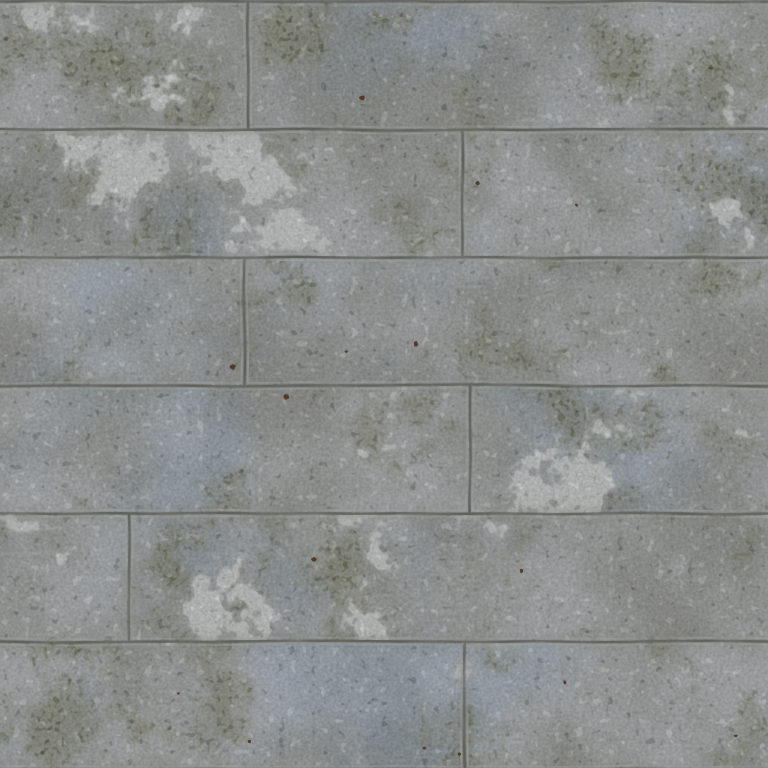
A WebGL 2 fragment shader for this texture:

```glsl
#version 300 es
precision highp float;
// Weathered concrete blocks: six courses with one staggered upright joint each.
// Wrapping gradient noise, reseeded per course, makes clouds, flaking pale
// patches, olive stains and grain; thin joints and rust dots lie on top.

uniform vec2 u_resolution;
out vec4 fragColor;

const float TAU = 6.28318;

// Per course from the bottom: upright joint x, amount of pale wear, its centre x
const vec3 COURSES[6] = vec3[6](
  vec3(0.605, 0.45, 0.64), vec3(0.168, 0.75, 0.40), vec3(0.612, 0.70, 0.82),
  vec3(0.318, 0.08, 0.10), vec3(0.602, 0.80, 0.27), vec3(0.323, 0.60, 0.05));

uint scramble(uint v) {
  v ^= v >> 16; v *= 0x7feb352du;
  v ^= v >> 15; v *= 0x846ca68bu;
  return v ^ (v >> 16);
}

float hash(vec2 cell, float seed) {
  uint h = scramble(uint(cell.x) + scramble(uint(cell.y) + scramble(uint(seed) + 1u)));
  return float(h >> 8) / 16777216.0;
}

float corner(vec2 cell, vec2 offset, float cells, float seed) {
  float angle = TAU * hash(mod(cell, cells), seed);
  return dot(vec2(cos(angle), sin(angle)), offset);
}

// Gradient noise that wraps at the canvas edges
float noise(vec2 p, float cells, float seed) {
  p *= cells;
  vec2 i = floor(p), f = p - i;
  vec2 s = f * f * f * (f * (f * 6.0 - 15.0) + 10.0), e = vec2(1, 0);
  return mix(
    mix(corner(i, f, cells, seed), corner(i + e, f - e, cells, seed), s.x),
    mix(corner(i + e.yx, f - e.yx, cells, seed), corner(i + 1.0, f - 1.0, cells, seed), s.x),
    s.y);
}

float fbm(vec2 p, float cells, float gain, float seed) {
  float sum = 0.0, amplitude = 1.0;
  for (int octave = 0; octave < 5; octave++) {
    sum += amplitude * noise(p, cells, seed + float(octave));
    cells *= 2.0;
    amplitude *= gain;
  }
  return sum;
}

// Coverage of a line of given half width at distance d
float line(float d, float halfWidth, float pixel) {
  return 1.0 - smoothstep(halfWidth - pixel, halfWidth + pixel, d);
}

void main() {
  vec2 p = gl_FragCoord.xy / u_resolution;
  float pixel = 0.7 / min(u_resolution.x, u_resolution.y);

  // Courses and their slightly uneven joints
  vec2 wobble = 0.0022 * vec2(noise(p, 12.0, 1.0), noise(p, 9.0, 2.0));
  float height = (p.y + 0.002 + wobble.y) * 6.0;
  float row = mod(floor(height), 6.0);
  vec3 course = COURSES[int(row)];
  float seed = 40.0 * (row + 1.0);
  float bedDistance = abs(fract(height + 0.5) - 0.5) / 6.0;
  float uprightDistance = abs(fract(p.x + wobble.x - course.x + 0.5) - 0.5);
  float jointDistance = min(bedDistance, uprightDistance);

  // Cloudy grey body, from warm to bluish
  float clouds = fbm(p, 5.0, 0.55, seed);
  float tint = fbm(p, 3.0, 0.5, seed + 6.0);
  vec3 color = mix(vec3(0.515, 0.52, 0.505), vec3(0.595, 0.605, 0.61),
                   smoothstep(-0.55, 0.55, clouds));
  color += vec3(-0.022, 0.0, 0.032) * smoothstep(-0.1, 0.5, tint);

  // Olive stains, broken into fine dark specks
  float stain = smoothstep(0.0, 0.6, fbm(p, 6.0, 0.6, seed + 12.0));
  float specks = smoothstep(0.12, 0.42, noise(p, 128.0, 3.0) + 0.4 * noise(p, 61.0, 4.0));
  color = mix(color, vec3(0.455, 0.46, 0.395), stain * 0.6);
  color = mix(color, vec3(0.33, 0.34, 0.26), stain * specks * 0.6);

  // Pale flaking patches with a soft haze, gathered round the course's centre
  float ragged = fbm(p, 7.0, 0.64, seed + 18.0);
  float gather = 0.2 * cos(TAU * (p.x - course.z));
  float wear = ragged + gather - mix(0.95, 0.22, course.y);
  float flakes = smoothstep(0.0, 0.13, wear);
  float crack = 1.0 - smoothstep(0.0, 0.05, abs(noise(p, 34.0, 5.0) + 0.3 * noise(p, 90.0, 6.0)));
  color = mix(color, vec3(0.61, 0.62, 0.625), 0.5 * smoothstep(-0.4, 0.1, wear));
  color = mix(color, vec3(0.70, 0.71, 0.705), flakes * (0.82 - 0.3 * crack));

  // Scattered chalk marks, pits and sandy grain
  float chips = noise(p, 75.0, 7.0) + 0.5 * noise(p, 150.0, 8.0);
  color += 0.07 * smoothstep(0.3, 0.55, chips) - 0.09 * smoothstep(0.36, 0.6, -chips);
  color += 0.055 * noise(p, 256.0, 9.0) + 0.04 * noise(p, 170.0, 10.0);

  // Grime and lime beside the joints, then the thin dark line
  float patchy = noise(p, 22.0, 11.0);
  color = mix(color, vec3(0.47, 0.47, 0.43), 0.4 * exp(-jointDistance * 160.0));
  color = mix(color, vec3(0.62, 0.63, 0.63),
              line(abs(jointDistance - 0.0042), 0.0012, pixel) * (0.4 + 0.6 * patchy));
  color = mix(color, vec3(0.36, 0.37, 0.35),
              line(jointDistance, 0.0016, pixel) * (0.75 + 0.5 * patchy));

  // Sparse rust dots
  vec2 cell = floor(p * 14.0);
  vec2 spot = 0.2 + 0.6 * vec2(hash(cell, 12.0), hash(cell, 13.0));
  float radius = 0.0014 + 0.0022 * hash(cell, 14.0);
  float dotDistance = length(fract(p * 14.0) - spot) / 14.0 + 0.002 * noise(p, 200.0, 15.0);
  float rust = line(dotDistance, radius, pixel) * step(hash(cell, 16.0), 0.08);
  color = mix(color, vec3(0.29, 0.18, 0.11), rust * 0.85);

  fragColor = vec4(color, 1.0);
}
```
